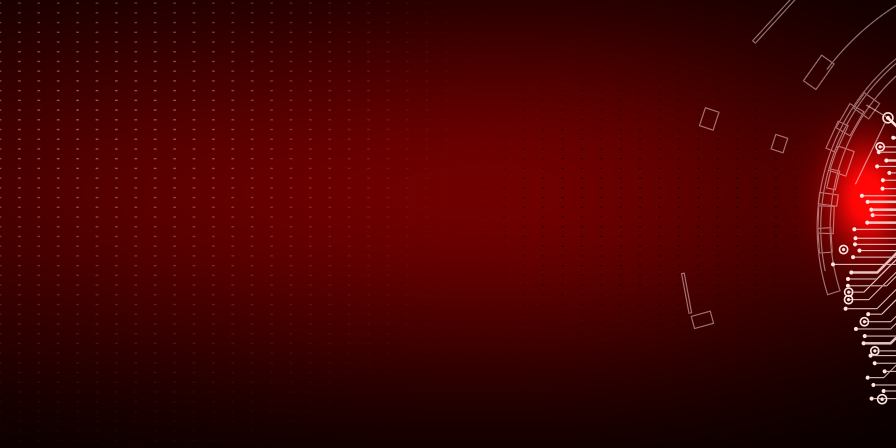
Write a Shadertoy shader that draws this background.

```glsl
const vec2 RIM_CENTER = vec2(2.315, 0.492);
const vec3 LINE_COLOR = vec3(1.0, 0.9, 0.88);

float hash(float n) {
    n = fract(n * 0.1031 + 0.37);
    n *= n + 33.33;
    return fract(n * (n + n));
}

// Pixel coverage of a band of given half width around distance zero
float band(float d, float halfWidth, float px) {
    d = abs(d);
    return clamp(0.5 + (halfWidth - d) / px, 0.0, 1.0)
         - clamp(0.5 - (halfWidth + d) / px, 0.0, 1.0);
}

float gauss(vec2 d, vec2 size) {
    d /= size;
    return exp(-dot(d, d));
}

float segmentDist(vec2 p, vec2 a, vec2 b) {
    vec2 ab = b - a;
    return length(p - a - ab * clamp(dot(p - a, ab) / dot(ab, ab), 0.0, 1.0));
}

// Angles run upward from the leftward direction
vec2 radial(float angle) {
    return vec2(-cos(angle), sin(angle));
}

float arcDist(vec2 q, float radius, float from, float to) {
    float angle = clamp(atan(q.y, -q.x), from, to);
    return length(q - radius * radial(angle));
}

float frameDist(vec2 q, float radius, float angle, vec2 halfSize) {
    vec2 axis = radial(angle);
    vec2 local = vec2(dot(q, axis) - radius, dot(q, vec2(-axis.x, axis.y).yx));
    vec2 d = abs(local) - halfSize;
    return abs(length(max(d, 0.0)) + min(max(d.x, d.y), 0.0));
}

vec3 backdrop(vec2 p) {
    vec2 d = p - vec2(1.12, 0.57);
    float spread = d.x < 0.0 ? 1.68 : 0.95;
    vec3 color = vec3(0.435, 0.0, 0.0) * gauss(d, vec2(spread, 0.435));
    color += vec3(0.18, 0.0, 0.0) * gauss(p - vec2(1.96, 0.56), vec2(0.17, 0.2));
    return color + vec3(0.75, 0.03, 0.03) * gauss(p - vec2(1.935, 0.56), vec2(0.075, 0.11));
}

// Dot lattice: pale on the left, dark on the right
vec3 dotGrid(vec3 color, vec2 p, float px) {
    vec2 pitch = vec2(0.0433, 0.0217);
    vec2 cell = (p - vec2(0.0, 0.6458)) / pitch;
    vec2 local = (fract(cell + 0.5) - 0.5) * pitch;
    float mark = band(local.x, 0.003, px) * band(local.y, 0.0015, px);
    float pale = (1.0 - smoothstep(0.3, 1.15, p.x)) * gauss(vec2(0.0, p.y - 0.72), vec2(1.0, 0.42));
    float dark = smoothstep(0.95, 1.3, p.x) * (1.0 - smoothstep(1.7, 1.85, p.x))
               * gauss(vec2(0.0, p.y - 0.53), vec2(1.0, 0.3));
    color = mix(color, vec3(0.72, 0.45, 0.36), 0.75 * mark * pale);
    return mix(color, vec3(0.06, 0.0, 0.0), 0.7 * mark * dark);
}

// Thin arcs and drafted frames around the rim
float rimLines(vec2 q, float px) {
    float d = arcDist(q, 0.491, -0.31, 1.1);
    d = min(d, arcDist(q, 0.483, -0.2, 1.1));
    d = min(d, arcDist(q, 0.462, -0.31, 1.1));
    d = min(d, segmentDist(q, 0.462 * radial(-0.31), 0.491 * radial(-0.31)));
    d = min(d, arcDist(q, 0.587, 0.647, 1.1));
    d = min(d, frameDist(q, 0.746, 0.74, vec2(0.004, 0.12)));
    d = min(d, frameDist(q, 0.598, 0.618, vec2(0.017, 0.035)));
    d = min(d, frameDist(q, 0.771, 0.32, vec2(0.016, 0.021)));
    d = min(d, frameDist(q, 0.605, 0.315, vec2(0.014, 0.017)));
    d = min(d, frameDist(q, 0.775, -0.269, vec2(0.022, 0.014)));
    d = min(d, frameDist(q, 0.796, -0.185, vec2(0.003, 0.045)));
    for (float i = 0.0; i < 8.0; i++) {
        vec2 size = vec2(0.008 + 0.014 * hash(i + 3.0), 0.01 + 0.025 * hash(i + 17.0));
        d = min(d, frameDist(q, 0.46 + 0.035 * hash(i + 31.0), mix(-0.06, 0.62, i / 7.0), size));
    }
    return band(d, 0.0013, px);
}

float padRing(vec2 p, vec2 center, float radius, float px) {
    float r = length(p - center);
    return max(band(r - radius, 0.0018, px), band(r, radius * 0.4, px));
}

float profileEdge(float y) {
    return y > 0.4 ? mix(1.855, 1.95, smoothstep(0.38, 0.68, y))
                   : mix(1.865, 1.94, (0.4 - y) / 0.3);
}

// Circuit traces with pads; the lower ones bend upward
float circuit(vec2 p, float px) {
    float ink = 0.0;
    for (float i = 0.0; i < 38.0; i++) {
        float y = mix(0.69, 0.11, i / 37.0) + 0.006 * (hash(i + 5.0) - 0.5);
        vec2 start = vec2(profileEdge(y) + 0.055 * hash(i + 11.0), y);
        float lower = step(y, 0.4);
        vec2 bend = start + vec2(0.02 + 0.07 * hash(i + 23.0), 0.0);
        vec2 end = bend + vec2(0.07, 0.07 * lower);
        float width = hash(i + 41.0) > 0.75 ? 0.0028 : 0.0012;
        float d = min(segmentDist(p, start, bend), segmentDist(p, bend, end));
        float pad = hash(i + 59.0) > 0.8 ? padRing(p, start, 0.009, px)
                                         : band(length(p - start), 0.0045, px);
        ink = max(ink, max(0.85 * band(d, width, px), pad));
    }
    // Large pads and the brow strokes
    ink = max(ink, padRing(p, vec2(1.982, 0.737), 0.011, px));
    ink = max(ink, padRing(p, vec2(1.969, 0.109), 0.01, px));
    ink = max(ink, padRing(p, vec2(1.883, 0.443), 0.009, px));
    ink = max(ink, band(segmentDist(p, vec2(1.982, 0.737), vec2(2.01, 0.71)), 0.003, px));
    float brow = min(segmentDist(p, vec2(1.935, 0.765), vec2(1.982, 0.737)),
                     segmentDist(p, vec2(1.975, 0.725), vec2(1.91, 0.59)));
    return max(ink, 0.6 * band(brow, 0.0013, px));
}

void mainImage(out vec4 fragColor, in vec2 fragCoord) {
    vec2 p = fragCoord / iResolution.y;
    p.x *= 2.0 * iResolution.y / iResolution.x;
    float px = 1.0 / iResolution.y;
    vec3 color = dotGrid(backdrop(p), p, px);
    color = mix(color, LINE_COLOR, 0.5 * rimLines(p - RIM_CENTER, px));
    color = mix(color, LINE_COLOR, circuit(p, px));
    fragColor = vec4(color, 1.0);
}
```
